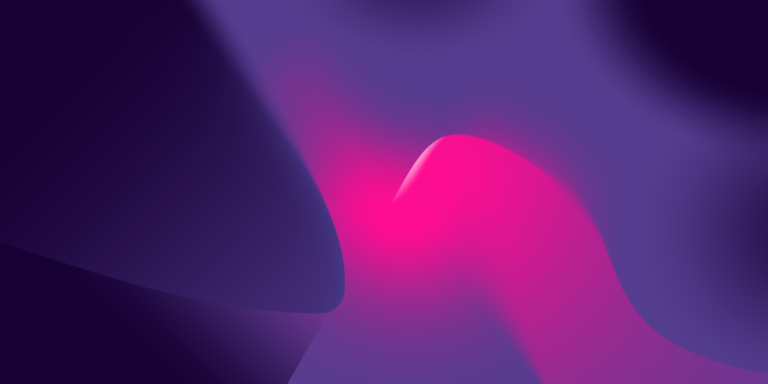
Reproduce this background procedurally as a Shadertoy shader.

```glsl
// Folded silk at night: a dark sheet on the left, a violet backdrop with soft
// shadows, and a glowing pink hill with a highlight. Edges are cubic curves with
// signed distances; colours are blends of smooth falloffs. Canvas is 2 x 1 units.

const vec3 NIGHT = vec3(0.09, 0.0, 0.20);
const vec3 VIOLET = vec3(0.33, 0.24, 0.56);
const vec3 RIM = vec3(0.28, 0.23, 0.55);
const vec3 PINK = vec3(1.0, 0.05, 0.57);
const vec3 SHINE = vec3(1.0, 0.74, 0.90);

const vec2 HILL_TIP = vec2(1.016, 0.466);
const vec2 HILL_APEX = vec2(1.19, 0.65);
const vec2 HILL_SHOULDER = vec2(1.575, 0.362);
const vec2 GLOW_CENTER = vec2(1.07, 0.50);
const vec2 TRAIL_START = vec2(1.0, 0.45);
const vec2 TRAIL_END = vec2(0.79, 0.76);
const vec2 RIDGE_CENTER = vec2(1.15, 0.55);
const float GLOW_SPREAD = 0.08;
const float TRAIL_SPREAD = 0.012;
const float SHINE_WIDTH = 0.032;
const float CORNER_ROUND = 0.06;

// Signed distance to a cubic curve with increasing x; positive above it.
float curveSide(vec2 p, vec2 a, vec2 b, vec2 c, vec2 d) {
    vec2 k1 = 3.0 * (b - a);
    vec2 k2 = 3.0 * (a - 2.0 * b + c);
    vec2 k3 = d - a + 3.0 * (b - c);
    float lo = 0.0, hi = 1.0;
    for (int i = 0; i < 14; i++) {
        float mid = 0.5 * (lo + hi);
        float x = a.x + mid * (k1.x + mid * (k2.x + mid * k3.x));
        if (x < p.x) lo = mid; else hi = mid;
    }
    float t = 0.5 * (lo + hi);
    vec2 onCurve = a + t * (k1 + t * (k2 + t * k3));
    vec2 tangent = normalize(k1 + t * (2.0 * k2 + 3.0 * t * k3));
    return dot(p - onCurve, vec2(-tangent.y, tangent.x));
}

float hillSide(vec2 p) {
    if (p.x < HILL_APEX.x)
        return curveSide(p, HILL_TIP, vec2(1.07, 0.56), vec2(1.11, 0.65), HILL_APEX);
    if (p.x < HILL_SHOULDER.x)
        return curveSide(p, HILL_APEX, vec2(1.30, 0.65), vec2(1.51, 0.52), HILL_SHOULDER);
    return curveSide(p, HILL_SHOULDER, vec2(1.635, 0.21), vec2(1.66, 0.09), vec2(2.0, 0.026));
}

float smoothMin(float a, float b, float k) {
    float h = max(k - abs(a - b), 0.0) / k;
    return min(a, b) - 0.25 * h * h * k;
}

// Soft elliptical shadow: 1 inside the inner radius, 0 beyond the outer one.
float shadow(vec2 p, vec2 center, vec2 radii, float inner, float outer) {
    return 1.0 - smoothstep(inner, outer, length((p - center) / radii));
}

float unite(float a, float b) {
    return 1.0 - (1.0 - a) * (1.0 - b);
}

vec3 backdrop(vec2 p) {
    float dark = shadow(p, vec2(2.1, 1.1), vec2(0.5, 0.4), 0.85, 1.35);
    dark = unite(dark, 0.75 * shadow(p, vec2(2.12, 0.4), vec2(0.48, 0.45), 0.0, 1.0));
    dark = unite(dark, 0.55 * shadow(p, vec2(1.09, 1.06), vec2(0.36, 0.22), 0.0, 1.0));
    dark = unite(dark, 1.0 - smoothstep(0.42, 1.12, p.x + p.y));
    return mix(VIOLET, NIGHT, dark);
}

// Pink light trailing from the hot spot to the upper left.
float trailGlow(vec2 p) {
    vec2 axis = TRAIL_END - TRAIL_START;
    float h = clamp(dot(p - TRAIL_START, axis) / dot(axis, axis), 0.0, 1.0);
    vec2 away = p - TRAIL_START - axis * h;
    return exp(-dot(away, away) / TRAIL_SPREAD) * mix(0.6, 0.2, h);
}

void mainImage(out vec4 fragColor, in vec2 fragCoord) {
    vec2 p = vec2(2.0, 1.0) * fragCoord / iResolution.xy;
    float pixel = 1.0 / iResolution.y;

    // Glow behind the hill, dimmed above the tip
    float hill = -hillSide(p);
    vec2 fromGlow = p - GLOW_CENTER;
    float core = min(1.12 * exp(-dot(fromGlow, fromGlow) / GLOW_SPREAD), 1.0);
    float trail = trailGlow(p);
    float rise = max(p.y - 0.43, 0.0);
    float glow = unite(core * exp(-30.0 * rise * rise), trail);
    float crest = smoothstep(1.15, 1.3, p.x) * (1.0 - smoothstep(1.42, 1.62, p.x));
    glow = unite(glow, 0.35 * crest * exp(-max(-hill, 0.0) / 0.05));
    vec3 color = mix(backdrop(p), PINK, glow);

    // Hill with an inner fold that sharpens downwards
    float fold = (p.x - 1.22 + (p.y - 0.48) * 0.417) * 0.923;
    float foldWidth = mix(0.02, 0.2, clamp(p.y / 0.5, 0.0, 1.2));
    float ridge = exp(-2.0 * pow(distance(p, RIDGE_CENTER), 1.5));
    float lit = mix(unite(core, trail), ridge, smoothstep(-foldWidth, 0.3 * foldWidth, fold));
    vec3 hillColor = mix(VIOLET, PINK, lit);

    // Crescent highlight along the rising edge
    float along = clamp((p.x - HILL_TIP.x) / 0.15, 0.0, 1.0);
    float shineWidth = SHINE_WIDTH * sin(3.14159 * along) + 0.0001;
    float shine = (1.0 - smoothstep(0.0, shineWidth, hill)) * sin(3.14159 * along);
    hillColor = mix(hillColor, SHINE, 0.75 * shine);
    float hillFeather = pixel + 0.025 * exp(-pow((p.x - 1.49) / 0.06, 2.0));
    color = mix(color, hillColor, smoothstep(-hillFeather, hillFeather, hill));

    // Dark sheet, blurred at its top and rimmed with violet
    float right = -curveSide(p.yx, vec2(0.22, 0.895), vec2(0.45, 0.93), vec2(0.74, 0.68), vec2(1.0, 0.52));
    float bottom = curveSide(p, vec2(0.0, 0.37), vec2(0.3, 0.27), vec2(0.6, 0.17), vec2(0.9, 0.185));
    float sheet = smoothMin(right, bottom, CORNER_ROUND);
    float sheen = 0.85 * smoothstep(0.15, 1.25, 0.6 * (p.x + 1.0 - p.y));
    float rim = 0.8 * exp(-max(right, 0.0) / 0.04) * (1.0 - smoothstep(0.6, 1.0, p.y));
    vec3 sheetColor = mix(mix(NIGHT, VIOLET, sheen), RIM, rim);
    float sheetFeather = pixel + 0.05 * smoothstep(0.4, 1.0, p.y);
    color = mix(color, sheetColor, smoothstep(-sheetFeather, sheetFeather, sheet));

    fragColor = vec4(color, 1.0);
}
```
